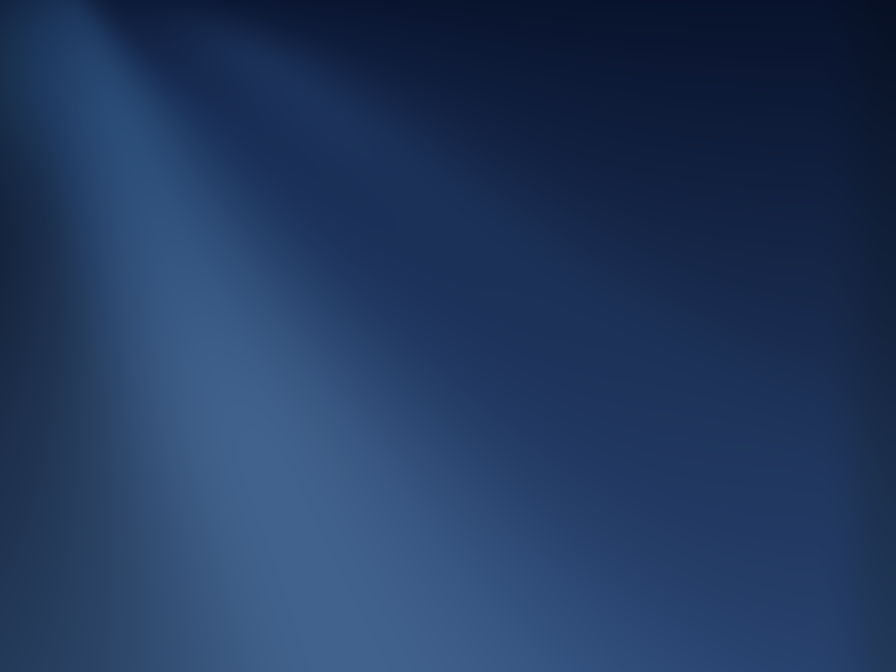
A Shadertoy shader for this background:

```glsl
// Soft blue light falling diagonally through a dark navy backdrop.
// A vertical gradient is layered with a widening main beam, a faint
// second ray, a corner haze and shaded side edges.

// Bell curve that drops to one half at distance 1
float bell(float t) {
    return exp2(-t * t);
}

void mainImage(out vec4 fragColor, in vec2 fragCoord) {
    vec2 uv = fragCoord / iResolution.xy;
    float x = uv.x;
    float depth = 1.0 - uv.y; // 0 at the top, 1 at the bottom

    // Backdrop: near-black navy down to steel blue
    vec3 color = mix(vec3(0.03, 0.07, 0.17), vec3(0.15, 0.25, 0.42), pow(depth, 0.92));

    // Main beam axis, with separate spreads on either side
    float offset = x - (0.08 + 0.31 * depth);
    float spread = offset < 0.0 ? 0.03 + 0.20 * depth : 0.02 + 0.215 * depth;
    float beam = bell(offset / spread);
    float topFade = smoothstep(-0.12, 0.2, depth);

    // Grey shadow on the left of the beam, wide glow on its right
    float leftSide = 1.0 - smoothstep(-0.16, 0.0, offset);
    color *= mix(vec3(1.0), vec3(0.82, 0.81, 0.76), leftSide);
    float glow = bell(offset / (offset < 0.0 ? 0.07 : 0.3));
    color += vec3(0.045, 0.075, 0.12) * glow * topFade * (1.0 - 0.5 * depth);

    // Faint second ray, fading as it descends
    float ray = bell((x - 0.2 - depth) / (0.05 + 0.15 * depth));
    color += vec3(0.045, 0.075, 0.10) * ray * exp2(-4.0 * depth) * smoothstep(-0.03, 0.1, depth);

    // Haze in the upper left corner
    float haze = bell((x - 0.02) / 0.065) * bell((depth - 0.09) / 0.15);
    color += vec3(0.05, 0.095, 0.12) * haze;

    // Beam light, paler toward the bottom
    vec3 beamColor = mix(vec3(0.16, 0.295, 0.465), vec3(0.255, 0.385, 0.55),
                         smoothstep(0.1, 0.7, depth));
    color = mix(color, beamColor, beam * topFade);

    // Muted right edge
    color *= mix(vec3(1.0), vec3(0.86, 0.87, 0.82), smoothstep(0.91, 1.0, x));

    fragColor = vec4(color, 1.0);
}
```
